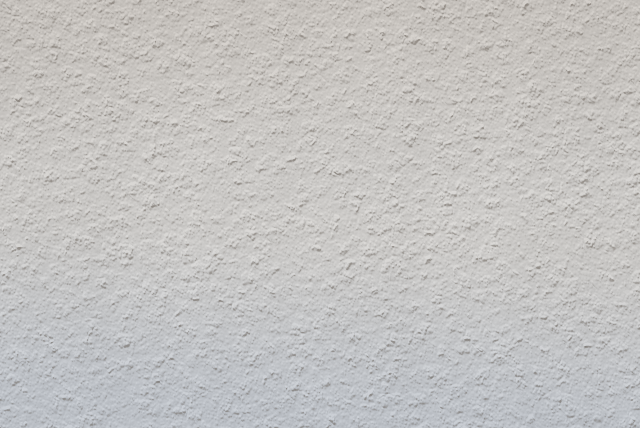
Write a WebGL 1 fragment shader that draws this texture.

```glsl
precision highp float;
// Rough pale stucco wall lit from above, warm at the top and bluish at the foot.

uniform vec2 u_resolution;

const vec3 TOP_COLOR = vec3(0.774, 0.757, 0.737);
const vec3 MIDDLE_COLOR = vec3(0.785, 0.778, 0.768);
const vec3 FOOT_COLOR = vec3(0.734, 0.751, 0.775);
const vec3 SHADOW_COLOR = vec3(0.49, 0.455, 0.42);

// Cells per canvas height
const float CLUMP_SCALE = 29.0;
const float LUMP_SCALE = 70.0;
const float GRAIN_SCALE = 135.0;
const float WARP_SCALE = 95.0;

const float WARP_AMOUNT = 0.012;
const vec2 LIGHT_STEP = vec2(-0.0012, 0.0042);
const float LIGHT_GAIN = 0.28;
const float MAX_HIGHLIGHT = 0.06;
const float SHADOW_START = 0.04;
const float SHADOW_FULL = 0.40;
const float SHADOW_STRENGTH = 0.46;
const float MOTTLE = 0.004;

// Turns the grain cells so that they do not line up in rows
const mat2 GRAIN_TURN = mat2(0.8, 0.6, -0.6, 0.8);

vec3 hash3(vec2 p) {
  vec3 q = fract(vec3(p.xyx) * vec3(0.1031, 0.1030, 0.0973));
  q += dot(q, q.yxz + 33.33);
  return fract((q.xxy + q.yzz) * q.zyx);
}

// Smooth random offset that makes the outlines ragged
vec2 warp(vec2 p) {
  vec2 cell = floor(p);
  vec2 f = fract(p);
  f = f * f * (3.0 - 2.0 * f);
  vec2 low = mix(hash3(cell).xy, hash3(cell + vec2(1.0, 0.0)).xy, f.x);
  vec2 high = mix(hash3(cell + vec2(0.0, 1.0)).xy, hash3(cell + 1.0).xy, f.x);
  return mix(low, high, f.y) - 0.5;
}

// Cellular noise: crisp cones of random place, radius and height
float bumps(vec2 p) {
  vec2 cell = floor(p);
  float top = 0.0;
  for (int j = -1; j <= 1; j++) {
    for (int i = -1; i <= 1; i++) {
      vec2 id = cell + vec2(float(i), float(j));
      vec3 rnd = hash3(id + 217.0);
      float radius = 0.45 + 0.5 * rnd.z;
      float height = 0.25 + 0.75 * fract(rnd.z * 7.31 + rnd.x);
      float d = length(p - id - rnd.xy);
      top = max(top, height * (1.0 - d / radius));
    }
  }
  return top;
}

// Lumps and grains cover the wall and grow stronger on the clumps
float relief(vec2 p) {
  vec2 q = p + WARP_AMOUNT * warp(p * WARP_SCALE);
  float clump = bumps(q * CLUMP_SCALE * vec2(0.9, 1.1));
  float lump = bumps(q * LUMP_SCALE + 40.0);
  float grain = bumps(GRAIN_TURN * p * GRAIN_SCALE + 90.0);
  return 0.32 * clump + lump * (0.22 + 0.50 * clump) + grain * (0.19 + 0.24 * clump);
}

// Daylight tint, bluest at the lower left
vec3 wallColor(vec2 uv) {
  float y = uv.y + 0.10 * (uv.x - 0.5);
  vec3 color = mix(FOOT_COLOR, MIDDLE_COLOR, smoothstep(-0.02, 0.50, y));
  color = mix(color, TOP_COLOR, smoothstep(0.50, 1.05, uv.y));
  vec2 edge = uv - 0.5;
  return color * (1.012 - 0.05 * dot(edge, edge));
}

// Broad unevenness with faint vertical streaks
float mottle(vec2 p) {
  float streak = sin(p.x * 31.0 + sin(p.y * 5.0)) * sin(p.x * 13.0 + 1.7);
  float cloud = sin(p.x * 7.0 + 2.0 * sin(p.y * 6.0)) * sin(p.y * 9.0 + p.x * 3.0);
  return streak + cloud;
}

void main() {
  vec2 uv = gl_FragCoord.xy / u_resolution;
  vec2 p = gl_FragCoord.xy / u_resolution.y;

  // Height drop toward the light: positive is lit, negative is shaded
  float slope = relief(p) - relief(p + LIGHT_STEP);
  float shadow = SHADOW_STRENGTH * smoothstep(SHADOW_START, SHADOW_FULL, -slope);

  vec3 color = wallColor(uv) + MOTTLE * mottle(p);
  color += min(LIGHT_GAIN * slope, MAX_HIGHLIGHT);
  color = mix(color, SHADOW_COLOR, shadow);
  gl_FragColor = vec4(color, 1.0);
}
```
